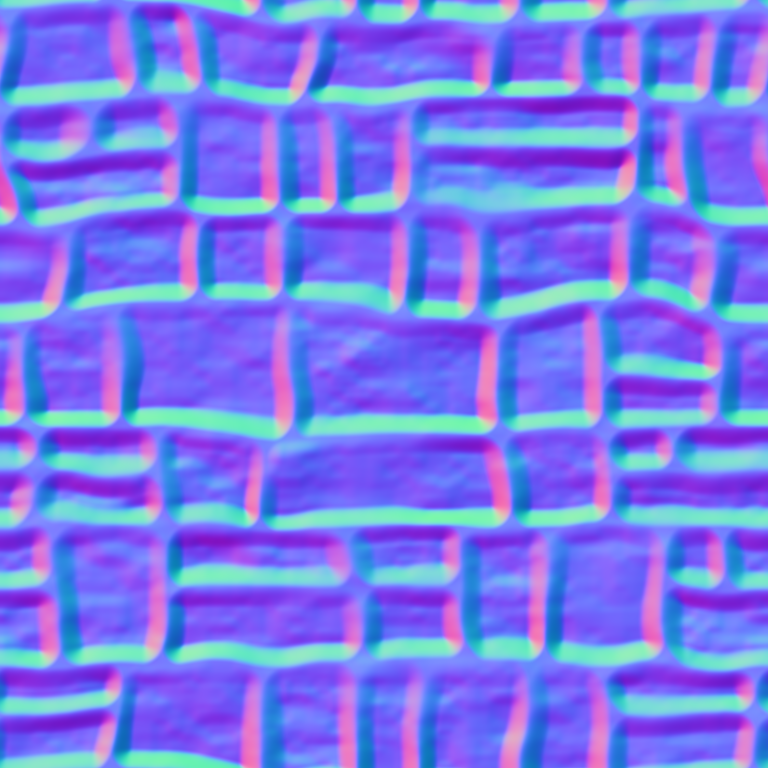
This texture map is drawn by a WebGL 1 fragment shader. Its source:

```glsl
precision highp float;
// Tangent-space normal map of a rough stone wall, seamless at its borders.
// Seven uneven courses are cut into jittered blocks, some of them split again;
// a height field of bevelled, tilted, grainy stones is differentiated to normals.
uniform vec2 u_resolution;

float hash(vec2 p) {
  return fract(sin(dot(p, vec2(127.1, 311.7))) * 43758.5453);
}

// Value noise that wraps after `period` cells.
float noise(vec2 p, vec2 period, float seed) {
  p *= period;
  vec2 i = floor(p), f = fract(p);
  f = f * f * f * (f * (f * 6.0 - 15.0) + 10.0);
  vec2 a = mod(i, period) + seed, b = mod(i + 1.0, period) + seed;
  return mix(mix(hash(a), hash(vec2(b.x, a.y)), f.x),
             mix(hash(vec2(a.x, b.y)), hash(b), f.x), f.y) - 0.5;
}

float jitteredEdge(float k, float count, float seed, float jitter) {
  return k + jitter * (hash(vec2(mod(k, count), seed)) - 0.5);
}

// Low edge, high edge and wrapped index of the uneven interval holding x.
vec3 interval(float x, float count, float seed, float jitter) {
  x *= count;
  float k = floor(x);
  if (x < jitteredEdge(k, count, seed, jitter)) k -= 1.0;
  else if (x >= jitteredEdge(k + 1.0, count, seed, jitter)) k += 1.0;
  return vec3(jitteredEdge(k, count, seed, jitter) / count,
              jitteredEdge(k + 1.0, count, seed, jitter) / count, mod(k, count));
}

float roundedBox(vec2 p, vec2 halfSize, float radius) {
  vec2 q = abs(p) - halfSize + radius;
  return length(max(q, 0.0)) + min(max(q.x, q.y), 0.0) - radius;
}

float wallHeight(vec2 uv) {
  // Bend the joints
  vec2 p = uv + 0.034 * vec2(noise(uv, vec2(5.0, 6.0), 3.0), noise(uv, vec2(5.0), 41.0))
              + 0.012 * vec2(noise(uv, vec2(15.0), 7.0), noise(uv, vec2(14.0), 23.0));

  // Courses and blocks
  vec3 row = interval(p.y, 7.0, 2.0, 0.35);
  vec3 col = interval(p.x, 5.0, 11.0 + row.z, 0.75);
  vec2 lo = vec2(col.x, row.x), hi = vec2(col.y, row.y);
  vec2 id = vec2(col.z, row.z);

  // Split some blocks into layers, then some wide ones side by side
  if (hash(id + 31.0) < 0.42 && hi.y - lo.y > 0.115) {
    float cut = mix(lo.y, hi.y, 0.4 + 0.2 * hash(id + 5.0));
    if (p.y < cut) hi.y = cut;
    else { lo.y = cut; id += 17.0; }
  }
  if (hash(id + 53.0) < 0.55 && hi.x - lo.x > 0.17) {
    float cut = mix(lo.x, hi.x, 0.32 + 0.36 * hash(id + 9.0));
    if (p.x < cut) hi.x = cut;
    else { lo.x = cut; id += 71.0; }
  }

  // Bevelled stone, flat at the joint
  vec2 local = p - 0.5 * (lo + hi);
  vec2 halfSize = max(0.5 * (hi - lo) - 0.006, 0.008);
  float radius = min(0.02, min(halfSize.x, halfSize.y));
  float d = roundedBox(local, halfSize, radius);
  float bevel = 1.0 - smoothstep(-0.021, 0.006, d);

  // Each face leans its own way, mostly jutting out at its foot
  vec2 lean = vec2(0.16 * (hash(id + 13.0) - 0.35), -0.14 - 0.2 * hash(id + 19.0));
  float relief = 0.022 + dot(local, lean);

  // Layered grain, stronger on some stones
  float grain = 0.012 * noise(uv, vec2(11.0, 19.0), 61.0)
              + 0.008 * noise(uv, vec2(21.0, 39.0), 83.0)
              + 0.002 * noise(uv, vec2(57.0, 75.0), 97.0);
  return bevel * relief + grain * mix(0.35, 0.6 + 0.7 * hash(id + 29.0), bevel);
}

void main() {
  vec2 uv = gl_FragCoord.xy / u_resolution;
  vec2 e = vec2(0.0035, 0.0);
  vec2 slope = vec2(wallHeight(uv + e.xy) - wallHeight(uv - e.xy),
                    wallHeight(uv + e.yx) - wallHeight(uv - e.yx)) / (2.0 * e.x);

  // Green points down the wall
  vec3 normal = normalize(vec3(-slope.x - 0.06, slope.y, 1.0));
  gl_FragColor = vec4(0.5 + 0.5 * normal, 1.0);
}
```
